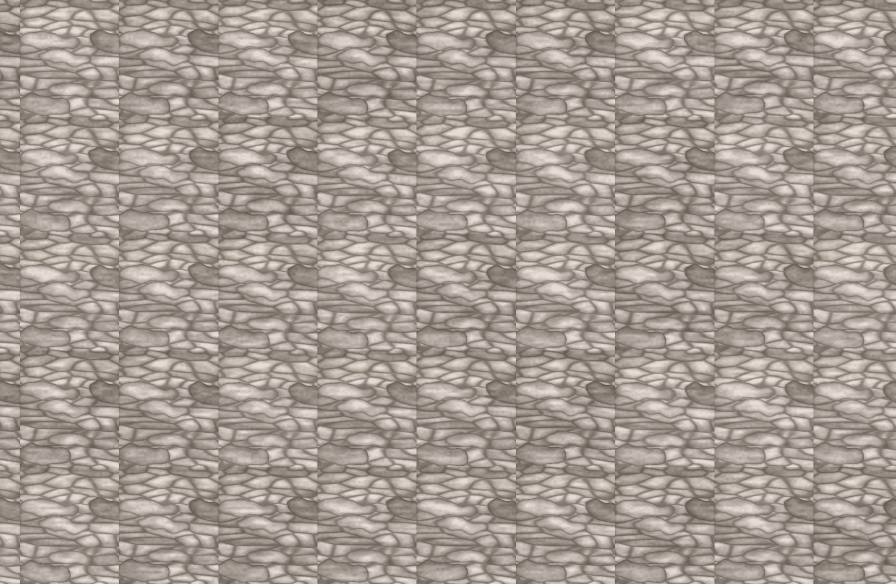
Give the GLSL for this texture, as a Shadertoy shader.

```glsl
// Repeating wall of flat, rounded grey-brown stones, nine tiles across and five down.

#define TILES vec2(9.03, 5.0)     // repeats across and down
#define SEAM_SHIFT 0.2            // first vertical seam, in tiles
#define STONES vec2(4.0, 12.0)    // small stones in one tile
#define JITTER 0.95               // irregularity of the stones
#define GROOVE 0.24               // width of the dark joints
#define DOME 0.75                 // width of the rounded stone edges
#define WOBBLE 0.025              // drift between repeats
#define PATCHES 0.45              // strength of the broad light and dark areas
#define DARK vec3(0.325, 0.285, 0.25)
#define LIGHT vec3(0.90, 0.86, 0.835)

const int BOULDERS = 5;
// Centre and radii of the large stones, in tile units
const vec4 boulder[BOULDERS] = vec4[](
    vec4(0.25, 0.10, 0.26, 0.090),
    vec4(0.87, 0.64, 0.19, 0.090),
    vec4(0.27, 0.65, 0.32, 0.070),
    vec4(0.50, 0.23, 0.21, 0.055),
    vec4(0.45, 0.51, 0.24, 0.060));
const float boulderTone[BOULDERS] = float[](0.57, 0.42, 0.74, 0.92, 0.90);

float hash(vec2 p) {
    vec3 q = fract(p.xyx * vec3(0.1031, 0.1030, 0.0973));
    q += dot(q, q.yzx + 33.33);
    return fract((q.x + q.y) * q.z);
}

float noise(vec2 p) {
    vec2 i = floor(p), f = fract(p);
    f = f * f * (3.0 - 2.0 * f);
    return mix(mix(hash(i), hash(i + vec2(1, 0)), f.x),
               mix(hash(i + vec2(0, 1)), hash(i + vec2(1, 1)), f.x), f.y);
}

// Small tilted stones: edge distance, height within the stone, random tone
vec3 cobbles(vec2 tileUv) {
    vec2 p = tileUv * STONES, cell = floor(p);
    float nearest = 9.0, second = 9.0, height = 0.0, tone = 0.0;
    for (int y = -2; y <= 2; y++)
    for (int x = -2; x <= 2; x++) {
        vec2 id = cell + vec2(x, y);
        vec2 key = vec2(id.x, mod(id.y, STONES.y)) + 7.0;  // wraps vertically
        vec2 offset = vec2(hash(key), hash(key + 41.7)) - 0.5;
        vec2 d = p - id - 0.5 - JITTER * offset;
        d.y += d.x * (hash(key + 17.3) - 0.5);
        vec2 size = vec2(mix(0.85, 1.5, hash(key + 63.9)),
                         mix(0.7, 1.15, hash(key + 29.1)));
        float dist = length(d / size);
        if (dist < nearest) {
            second = nearest;
            nearest = dist;
            height = clamp(d.y, -0.7, 0.7);
            tone = hash(key + 83.1);
        } else second = min(second, dist);
    }
    return vec3(second - nearest, height, tone);
}

vec3 wall(vec2 uv) {
    vec2 p = uv * TILES - vec2(SEAM_SHIFT, 0.0);
    vec2 tile = floor(p);
    vec2 q = fract(p);
    vec2 bend = vec2(noise(q * 9.0), noise(q * 9.0 + 31.0)) - 0.5;
    vec2 drift = vec2(noise(p * 2.0 + 50.0), noise(p * 2.0 + 90.0)) - 0.5;
    vec2 s = q + WOBBLE * drift;

    vec3 stone = cobbles(s);
    float edge = stone.x, height = stone.y;
    float tone = 0.80 + 0.32 * (stone.z - 0.5);

    // Broad patches, and a band of paler small stones
    float creamBand = smoothstep(0.13, 0.04, abs(q.y - 0.84));
    float patches = noise(q * vec2(2.5, 7.0) + 12.0) - 0.5;
    tone += 0.08 * creamBand;

    // Large stones lie over the small ones
    for (int i = 0; i < BOULDERS; i++) {
        vec2 d = (s + bend * vec2(0.10, 0.05) - boulder[i].xy) / boulder[i].zw;
        d.y += 0.25 * d.x;
        float inside = (1.0 - length(d)) * boulder[i].w * STONES.y * 1.3;
        if (inside > 0.0) {
            edge = inside;
            height = -0.45 * d.y;
            tone = boulderTone[i];
        } else edge = min(edge, 0.12 - inside);
    }

    // Lit tops, rounded edges, dark joints and lengthwise streaks
    float streak = noise(p * vec2(8.0, 40.0)) - 0.5;
    float grain = noise(p * vec2(38.0, 60.0)) - 0.5;
    float shade = tone + PATCHES * patches + 0.28 * height;
    shade += 0.3 * streak + 0.14 * grain;
    shade *= mix(0.66, 1.0, smoothstep(0.0, DOME, edge));
    shade *= mix(0.52, 1.0, smoothstep(0.0, GROOVE, edge));

    // Faint vertical seams and slight tone changes between tiles
    float seam = smoothstep(0.018, 0.0, min(q.x, 1.0 - q.x));
    shade -= 0.06 * seam + 0.08 * (hash(tile + 20.0) - 0.5);

    vec3 color = mix(DARK, LIGHT, clamp(shade, 0.0, 1.0));
    return color + creamBand * vec3(0.004, 0.002, -0.008);
}

void mainImage(out vec4 fragColor, in vec2 fragCoord) {
    // Four samples smooth the fine joints
    vec3 color = vec3(0.0);
    for (int i = 0; i < 4; i++) {
        vec2 offset = vec2(i % 2, i / 2) * 0.5 - 0.25;
        color += wall((fragCoord + offset) / iResolution.xy);
    }
    fragColor = vec4(color / 4.0, 1.0);
}
```
